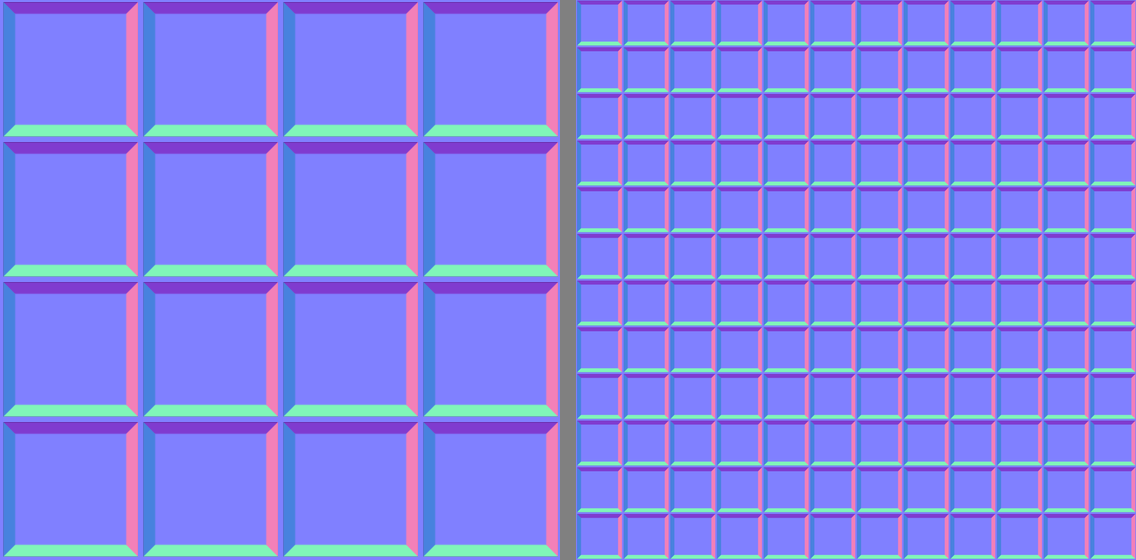
Left, the tile; right, the same tile 3 across and 3 down.
Reproduce this texture map procedurally as a three.js fragment shader.

```glsl
// Tangent-space normal map of a 4 by 4 grid of square tiles with bevelled rims.
// Each cell measures its distance to the tile edge; the rim takes the colour
// of the side it faces, with mitred corners and flat gaps between tiles.

varying vec2 vUv;

// Colour of the bevel facing the side nearest to p, blended along the mitres.
vec3 bevelColour(vec2 p) {
  vec3 leftRight = mix(vec3(0.28, 0.51, 0.87), vec3(0.95, 0.50, 0.72), step(0.0, p.x));
  vec3 bottomTop = mix(vec3(0.50, 0.96, 0.72), vec3(0.50, 0.23, 0.81), step(0.0, p.y));
  float sideways = smoothstep(-0.006, 0.006, abs(p.x) - abs(p.y));
  return mix(bottomTop, leftRight, sideways);
}

void main() {
  // Cell coordinates centred on the tile, which sits slightly up and right
  vec2 p = fract(vUv * 4.0 - 0.005) - 0.5;

  // Depth inside the tile, measured from its outer edge
  float depth = 0.481 - max(abs(p.x), abs(p.y));

  // Rim: crisp on the outside, softer where it meets the flat face
  float outer = smoothstep(-0.003, 0.004, depth);
  float inner = 1.0 - smoothstep(0.077, 0.092, depth);

  // Thin dark crease at the outer edge, faint on the right side
  float crease = 1.0 - smoothstep(0.001, 0.008, depth);
  float rightSide = step(abs(p.y), p.x);
  vec3 bevel = bevelColour(p) * (1.0 - crease * mix(0.2, 0.05, rightSide));

  vec3 flatNormal = vec3(0.5, 0.5, 1.0);
  gl_FragColor = vec4(mix(flatNormal, bevel, outer * inner), 1.0);
}
```
